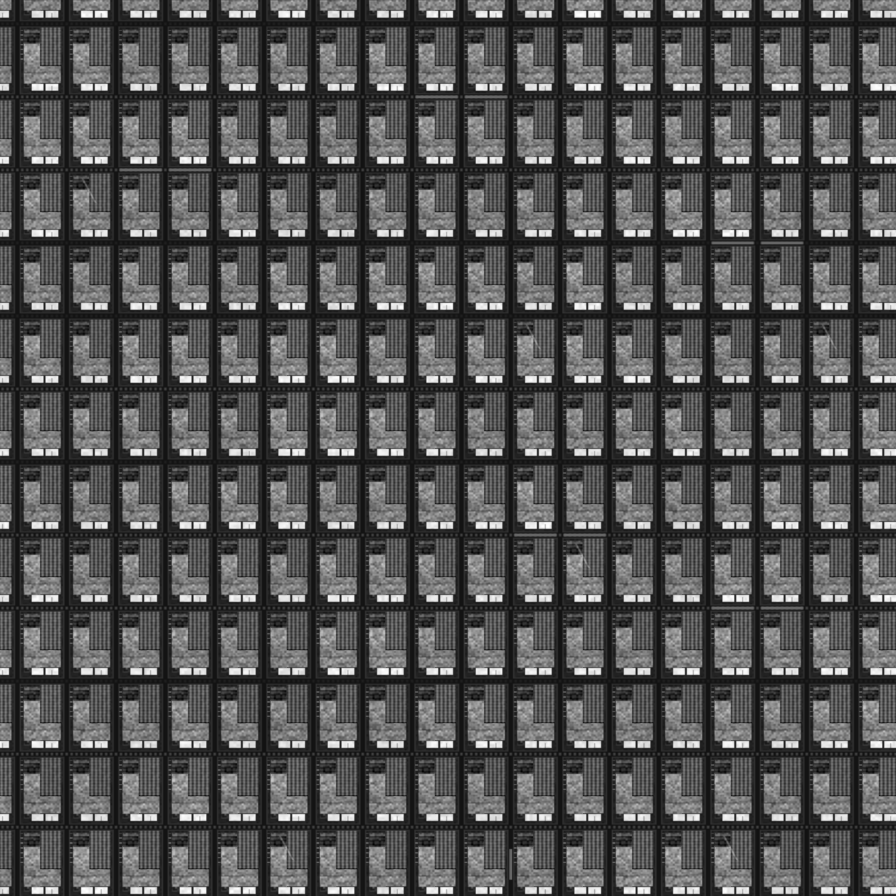
Write a three.js fragment shader that draws this pattern.

```glsl
varying vec2 vUv;

const vec2 REPEATS = vec2(18.16, 12.27);  // dies across and down
const vec2 OFFSET = vec2(0.352, 0.327);   // first street crossing, in dies
const float SOFT = 0.0011;                // edge softness, in canvas units
const float STREET_TONE = 0.075;
const float MARGIN_TONE = 0.125;
const float FRAME_TONE = 0.19;
const float LOGIC_TONE = 0.53;
const float MEMORY_TONE = 0.335;
const float CONTROL_TONE = 0.19;
const float PAD_TONE = 0.97;
const float STREAK_TONE = 0.40;
const float MEMORY_BARS = 5.0;
const float BEADS = 10.0;                 // test marks per die along a street
const float STREAK_CHANCE = 0.045;
const float SCRATCH_CHANCE = 0.035;
const float TAU = 6.2831853;

float hash(vec2 p) {
  vec3 q = fract(vec3(p.xyx) * 0.1031);
  q += dot(q, q.yzx + 33.33);
  return fract((q.x + q.y) * q.z);
}

float noise(vec2 p) {
  vec2 i = floor(p);
  vec2 f = fract(p);
  f = f * f * (3.0 - 2.0 * f);
  float a = mix(hash(i), hash(i + vec2(1.0, 0.0)), f.x);
  float b = mix(hash(i + vec2(0.0, 1.0)), hash(i + 1.0), f.x);
  return mix(a, b, f.y);
}

// Soft rectangle in die units, from its low to its high corner
float box(vec2 p, vec2 low, vec2 high) {
  vec2 soft = SOFT * REPEATS;
  vec2 m = smoothstep(low - soft, low + soft, p)
         * (1.0 - smoothstep(high - soft, high + soft, p));
  return m.x * m.y;
}

float dieTone(vec2 p, vec2 id) {
  float grain = noise(p * vec2(23.0, 35.0) + 7.0);
  float wear = noise((p + id) * vec2(17.0, 25.0) + 90.0);
  float coarse = noise(p * vec2(7.0, 17.0) + 31.0);

  // Margin and thin frame
  float tone = STREET_TONE;
  tone = mix(tone, FRAME_TONE, box(p, vec2(0.045, 0.035), vec2(0.955, 0.965)));
  tone = mix(tone, MARGIN_TONE + 0.06 * (grain - 0.5),
             box(p, vec2(0.075, 0.05), vec2(0.925, 0.95)));

  // Small contacts down the left edge and beside the pads
  float contacts = smoothstep(0.1, 0.8, sin(p.y * TAU * 15.0));
  tone += 0.20 * contacts * box(p, vec2(0.065, 0.09), vec2(0.12, 0.50));
  tone += 0.22 * grain * box(p, vec2(0.13, 0.81), vec2(0.28, 0.88));

  // Logic: an upright arm and a wide foot
  float logicArea = max(box(p, vec2(0.13, 0.26), vec2(0.47, 0.82)),
                        box(p, vec2(0.13, 0.57), vec2(0.88, 0.81)));
  float logic = LOGIC_TONE + 0.25 * (grain - 0.5) + 0.20 * (coarse - 0.5)
              + 0.13 * (wear - 0.5);
  logic -= 0.12 * box(p, vec2(0.13, 0.655), vec2(0.62, 0.68));
  tone = mix(tone, logic, logicArea);

  // Control block with a paler top strip
  float control = CONTROL_TONE + 0.20 * (grain - 0.5)
                + 0.05 * sin(p.y * TAU * 20.0);
  control += 0.17 * box(p, vec2(0.13, 0.08), vec2(0.46, 0.12));
  control -= 0.08 * box(p, vec2(0.20, 0.20), vec2(0.44, 0.26));
  tone = mix(tone, control, box(p, vec2(0.13, 0.075), vec2(0.46, 0.27)));

  // Memory bars
  float bars = cos((p.x - 0.47) / 0.42 * TAU * MEMORY_BARS);
  float memory = MEMORY_TONE - 0.105 * bars + 0.07 * (grain - 0.5)
               + 0.025 * sin(p.y * TAU * 24.0);
  tone = mix(tone, memory, box(p, vec2(0.46, 0.05), vec2(0.89, 0.57)));
  tone -= 0.14 * box(p, vec2(0.46, 0.56), vec2(0.89, 0.58));

  // White pads, split by two narrow gaps
  float pads = max(box(p, vec2(0.29, 0.82), vec2(0.53, 0.915)),
                   box(p, vec2(0.57, 0.82), vec2(0.83, 0.915)));
  pads *= 1.0 - 0.4 * box(p, vec2(0.69, 0.85), vec2(0.71, 0.92));
  tone = mix(tone, PAD_TONE - 0.12 * wear, pads);

  // Rare slanting scratch
  float slant = abs(p.x - 0.45 - 0.8 * (p.y - 0.28));
  float scratch = (1.0 - smoothstep(0.0, 0.04, slant))
                * box(p, vec2(0.3, 0.12), vec2(0.75, 0.45));
  tone += 0.17 * scratch * step(hash(id + 53.0), SCRATCH_CHANCE);
  return tone * (0.96 + 0.08 * hash(id + 11.0));
}

void main() {
  vec2 cell = vec2(vUv.x, 1.0 - vUv.y) * REPEATS - OFFSET;
  vec2 id = floor(cell);
  float tone = dieTone(cell - id, id);

  // Test marks along some of the streets
  vec2 line = floor(cell + 0.5);
  vec2 away = abs(cell - line);
  vec2 onLine = 1.0 - smoothstep(vec2(0.012, 0.008), vec2(0.046, 0.031), away);
  float beads = 0.5 + 0.5 * cos(cell.x * TAU * BEADS);
  float marked = mix(0.25, 1.0, step(0.4, hash(vec2(line.y, 71.0))));
  tone += 0.17 * onLine.y * beads * marked;

  // Rare pale streaks: two dies long across, part of a die down
  float across = step(hash(vec2(floor(id.x * 0.5), line.y) + 19.0), STREAK_CHANCE);
  float down = step(hash(vec2(line.x, id.y) + 37.0), STREAK_CHANCE * 0.25)
             * box(cell - id, vec2(-1.0, 0.3), vec2(2.0, 0.72));
  float streak = max(onLine.y * across * smoothstep(0.04, 0.10, away.x), onLine.x * down);
  tone = mix(tone, STREAK_TONE, streak);

  gl_FragColor = vec4(vec3(clamp(tone, 0.0, 1.0)), 1.0);
}
```
